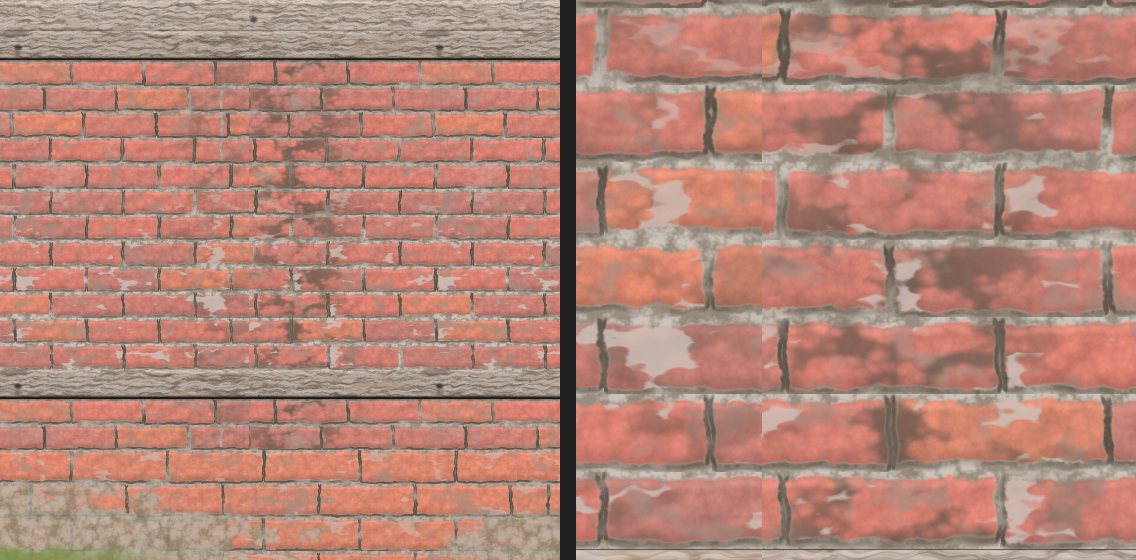
Left, the full canvas; right, a detail of the centre.
A Shadertoy shader for this texture:

```glsl
vec2 hash2(vec2 p) {
    return fract(sin(vec2(dot(p, vec2(127.1, 311.7)), dot(p, vec2(269.5, 183.3)))) * 43758.5);
}

// Cellular noise: distance to the nearest scattered point
float cells(vec2 p) {
    vec2 cell = floor(p), f = fract(p);
    float nearest = 2.0;
    for (int y = -1; y <= 1; y++)
        for (int x = -1; x <= 1; x++) {
            vec2 g = vec2(x, y);
            nearest = min(nearest, length(g + hash2(cell + g) - f));
        }
    return nearest;
}

float grime(vec2 p) {
    return 0.5 * cells(p) + 0.3 * cells(p * 2.1 + 7.0) + 0.2 * cells(p * 4.7 + 3.0);
}

vec2 wobble(vec2 p) {
    return 0.0009 * sin(p.yx * vec2(83.0, 71.0) + 2.0 * sin(p * 47.0))
         + 0.0006 * sin(p.yx * 231.0 + p * 140.0);
}

vec3 plank(vec2 p) {
    bool upper = p.y < 0.056;
    float grain = grime(p * vec2(13.0, 150.0) + wobble(p) * 300.0);
    float streak = sin(p.y * 620.0 + 3.0 * sin(p.x * 17.0) + 2.0 * sin(p.x * 41.0 + p.y * 90.0));
    vec3 wood = mix(vec3(0.73, 0.68, 0.64), vec3(0.47, 0.41, 0.36), smoothstep(0.25, 0.75, grain));
    wood += 0.025 * streak + (upper ? 0.04 : -0.01);
    wood = mix(wood, vec3(0.70, 0.58, 0.49), 0.45 * smoothstep(0.45, 0.7, grime(p * vec2(9.0, 35.0))));
    // Knots
    for (int i = 0; i < 2; i++) {
        vec2 k = (p - vec2(0.785, 0.085) + float(i) * vec2(0.332, 0.05)) * vec2(0.8, 1.0);
        wood *= 1.0 - 0.55 * smoothstep(0.008, 0.002, length(k));
    }
    // Pale upper edge, dark lower edge
    float fromTop = upper ? p.y : p.y - 0.056;
    float toBottom = upper ? 0.056 - p.y : 0.104 - p.y;
    wood += 0.09 * smoothstep(0.005, 0.001, abs(fromTop - 0.003));
    wood *= 0.72 + 0.28 * smoothstep(0.0, 0.005, toBottom);
    return mix(vec3(0.20, 0.16, 0.13), wood, smoothstep(-0.001, 0.001, toBottom));
}

vec3 masonry(vec2 p, vec2 size, vec2 corner, float row, bool large) {
    float fine = grime(p * 75.0), broad = grime(p * 14.0);
    vec2 q = p + wobble(p);
    float column = floor((q.x - corner.x) / size.x);
    vec2 local = vec2(mod(q.x - corner.x, size.x), q.y - corner.y) - 0.5 * size;
    vec2 rnd = hash2(vec2(column, row) + (large ? 40.0 : 3.0));
    local.y += (rnd.y - 0.5) * 0.002;

    // Brick outline with rounded, chipped edges
    vec2 extent = 0.5 * size - vec2(0.0025, 0.0041) - 0.0012 * rnd;
    vec2 d = abs(local) - extent + 0.002;
    float dist = length(max(d, 0.0)) + min(max(d.x, d.y), 0.0) - 0.002;
    if (!large && row > 0.5 && row < 3.5) dist = max(dist, 0.0025 - abs(q.x - 1.148));
    dist += 0.006 * (fine - 0.42) + 0.008 * max(broad - 0.52, 0.0);
    float face = smoothstep(0.0013, -0.0013, dist);

    // Mortar with dark crevices beside and below each brick
    float lower = smoothstep(2.0, 8.0, row);
    vec3 mortar = mix(vec3(0.60, 0.55, 0.50), vec3(0.80, 0.77, 0.73),
                      smoothstep(0.65, 0.25, fine) * (0.65 + 0.35 * lower));
    float beside = smoothstep(-0.001, 0.001, abs(local.x) - extent.x);
    float below = smoothstep(-0.001, 0.001, local.y - extent.y) * (0.75 - 0.25 * lower);
    float crevice = max(beside * 0.8, below) * smoothstep(0.004, 0.001, abs(dist - 0.0015));
    mortar = mix(mortar, vec3(0.29, 0.24, 0.20), crevice * smoothstep(0.75, 0.35, broad));

    // Fired clay with tonal variation and an occasional orange brick
    vec3 clay = mix(vec3(0.75, 0.49, 0.45), vec3(0.85, 0.50, 0.44), rnd.x);
    if (rnd.y > 0.92 || large) clay = mix(clay, vec3(0.87, 0.54, 0.42), 0.65);
    clay *= 1.12 - 0.26 * fine + 0.025 * sin(p.x * 110.0 + p.y * 170.0 + 6.0 * rnd.x);
    clay += 0.05 * smoothstep(0.004, 0.0, abs(local.y + extent.y - 0.003));
    clay *= 1.0 - 0.14 * smoothstep(0.4, 1.0, local.y / extent.y);

    // Gray weathering, soot near the seam, pale lime on lower courses
    float wear = grime(p * vec2(19.0, 27.0) + 11.0);
    clay = mix(clay, vec3(0.64, 0.55, 0.50), 0.65 * smoothstep(0.46, 0.68, wear));
    float sootZone = large ? 0.0 : exp(-pow((p.x - 0.53) / 0.10, 2.0)) + 0.5 * exp(-pow((p.x - 1.13) / 0.07, 2.0));
    float soot = sootZone * smoothstep(0.38, 0.62, grime(p * vec2(17.0, 24.0) + 5.0));
    clay = mix(clay, vec3(0.40, 0.34, 0.30), 0.8 * soot);
    mortar = mix(mortar, vec3(0.48, 0.44, 0.38), 0.5 * soot);
    float lime = smoothstep(0.56, 0.64, grime(p * vec2(15.0, 30.0) + 23.0));
    clay = mix(clay, vec3(0.80, 0.76, 0.73), 0.8 * lime * max(lower, large ? 0.6 : 0.15));
    return mix(mortar, clay, face);
}

void mainImage(out vec4 fragColor, in vec2 fragCoord) {
    vec2 p = fragCoord / iResolution.xy;
    p.y = 1.0 - p.y;
    vec3 color;
    if (p.y < 0.803) {
        // Wrapped panel: the seam lies at x = 0.444, the plank returns lower down
        if (p.x < 0.444) p.x += 0.7526;
        if (p.y > 0.660) p.y -= 0.6045;
        float row = floor((p.y - 0.108) / 0.0460);
        float offset = (mod(row, 2.0) < 0.5 ? 0.005 : 0.070) - 0.0286 * exp(-0.8 * row);
        color = p.y < 0.108 ? plank(p)
              : masonry(p, vec2(0.129, 0.0460), vec2(offset, 0.108 + row * 0.0460), row, false);
        color *= 0.65 + 0.35 * smoothstep(0.0, 0.006, abs(p.y - 0.107));
    } else {
        // Large courses at the foot
        float row = floor((p.y - 0.803) / 0.0606);
        vec2 q = vec2(mod(p.x, 0.924), p.y);
        float offset = mod(row, 2.0) < 0.5 ? 0.128 : 0.055;
        color = masonry(q, vec2(0.1715, 0.0606), vec2(offset, 0.803 + row * 0.0606), row, true);

        // Plaster film and moss
        float patches = grime(p * vec2(11.0, 17.0));
        float reach = mix(0.23, 0.47, smoothstep(0.90, 0.94, p.y)) + 0.5 * (patches - 0.45);
        float film = smoothstep(0.06, -0.04, p.x - reach);
        film = max(film, smoothstep(0.80, 0.86, p.x + 0.2 * (patches - 0.45)) * smoothstep(0.90, 0.94, p.y));
        film *= smoothstep(0.850, 0.880, p.y + 0.04 * (patches - 0.45));
        vec3 plaster = mix(vec3(0.73, 0.70, 0.64), vec3(0.53, 0.51, 0.42), smoothstep(0.25, 0.7, grime(p * 40.0)));
        color = mix(color, plaster, 0.78 * film);
        float moss = smoothstep(0.965, 0.995, p.y + 0.05 * (patches - 0.45)) * smoothstep(0.40, 0.05, p.x);
        color = mix(color, vec3(0.47, 0.56, 0.27), 0.8 * moss);
    }
    fragColor = vec4(clamp(color, 0.0, 1.0), 1.0);
}
```
